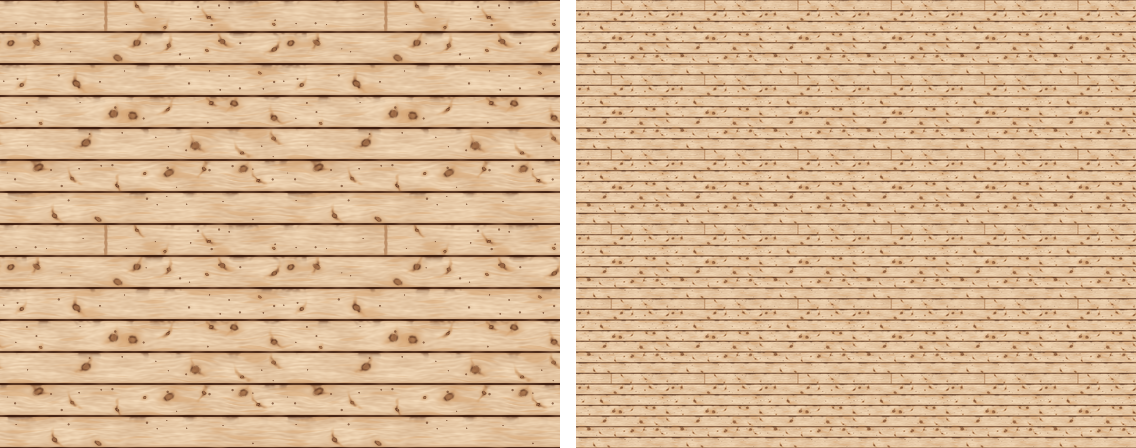
Left, the tile; right, the same tile 3 across and 3 down.
Reproduce this texture procedurally as a WebGL 1 fragment shader.

```glsl
precision highp float;
uniform vec2 u_resolution;

#define REPEATS 2.0
#define PLANKS 7.0
#define PLANK_LENGTH 8.75
#define KNOT_CELLS 9.0
#define SPECK_CELLS 26.0
#define SEAM_HALF 0.026
#define JOINT_X 0.378
#define PALE vec3(0.935, 0.83, 0.70)
#define TAN vec3(0.84, 0.70, 0.555)
#define AMBER vec3(0.83, 0.62, 0.41)
#define BROWN vec3(0.52, 0.32, 0.20)
#define UMBER vec3(0.27, 0.12, 0.06)

vec2 hash2(vec2 p) {
  vec3 q = fract(p.xyx * vec3(0.1031, 0.1030, 0.0973));
  q += dot(q, q.yzx + 33.33);
  return fract((q.xx + q.yz) * q.zy);
}

float corner(vec2 cell, vec2 offset, float period, float seed) {
  vec2 id = vec2(mod(cell.x, period), cell.y + 60.0 + 37.0 * seed);
  return dot(hash2(id) * 2.0 - 1.0, offset);
}

// Gradient noise, wrapping along x after a whole number of cells
float noise(vec2 p, float period, float seed) {
  vec2 c = floor(p), f = p - c;
  vec2 s = f * f * f * (f * (f * 6.0 - 15.0) + 10.0);
  vec2 e = vec2(1.0, 0.0);
  float low = mix(corner(c, f, period, seed), corner(c + e, f - e, period, seed), s.x);
  float high = mix(corner(c + e.yx, f - e.yx, period, seed),
                   corner(c + 1.0, f - 1.0, period, seed), s.x);
  return 1.5 * mix(low, high, s.y);
}

float grain(float x, float y, vec2 freq, float seed) {
  return noise(vec2(x, y) * freq, freq.x, seed);
}

// Knots of one plank: x = core, y = rim, z = feathered stain, w = grain bend
vec4 knots(float x, float v, float row, float busy, float rough) {
  vec4 sum = vec4(0.0);
  float k = x * KNOT_CELLS;
  for (int i = -1; i <= 1; i++) {
    float cell = floor(k) + float(i);
    vec2 id = vec2(mod(cell, KNOT_CELLS), row);
    vec2 place = hash2(id + 11.3), kind = hash2(id + 47.9), pose = hash2(id + 83.1);
    float present = step(kind.x, busy);
    float size = mix(0.045, 0.13, kind.y * kind.y);
    vec2 d = vec2((k - cell - 0.15 - 0.7 * place.x) * PLANK_LENGTH / KNOT_CELLS,
                  v - 0.14 - 0.72 * place.y);
    float r = length(vec2(d.x * 0.85 + d.y * (pose.x - 0.5), d.y)) + 0.025 * rough;
    float core = 1.0 - smoothstep(size * 0.65, size * 1.05, r);
    float rim = exp(-pow((r - size * 0.85) / (size * 0.3), 2.0));

    // A curved streak leans away from the knot
    float angle = mix(0.5, 1.3, pose.x) * (pose.y < 0.65 ? 1.0 : -1.0);
    vec2 a = vec2(cos(angle) * d.x + sin(angle) * d.y, cos(angle) * d.y - sin(angle) * d.x);
    float across = (a.y - 1.1 * a.x * a.x + 0.04 * rough) / (0.04 + 0.1 * abs(a.x));
    float feather = exp(-across * across - a.x * a.x * 11.0) * (0.6 + 0.5 * rough);
    float halo = 0.35 * exp(-r * r / (size * size * 5.0));
    feather *= smoothstep(0.2, 0.8, pose.y + 0.5 * busy - 0.2);
    float bend = -0.75 * d.y * exp(-dot(d, d * vec2(0.5, 1.0)) / (size * size * 9.0));
    sum += present * vec4(core, rim, feather + halo, bend);
  }
  return sum;
}

// Small dark pin knots
float specks(float x, float v, float row) {
  float k = x * SPECK_CELLS;
  vec2 id = vec2(floor(k), row);
  vec2 place = hash2(id + 131.7), kind = hash2(id + 171.3);
  vec2 d = vec2((fract(k) - 0.25 - 0.5 * place.x) * PLANK_LENGTH / SPECK_CELLS,
                v - 0.1 - 0.8 * place.y);
  float size = mix(0.02, 0.045, kind.y);
  return step(kind.x, 0.45) * (1.0 - smoothstep(size * 0.4, size * 1.3, length(d)));
}

void main() {
  vec2 tile = fract(gl_FragCoord.xy / u_resolution * REPEATS);
  float pixel = REPEATS * PLANKS / u_resolution.y;
  float x = tile.x, row = floor(tile.y * PLANKS), v = fract(tile.y * PLANKS);
  float busy = 0.35 + 0.4 * mod(row, 2.0) + 0.2 * hash2(vec2(row, 5.0)).x;

  // Grain flowing around the knots
  float rough = grain(x, v, vec2(60.0, 7.0), row + 20.0);
  vec4 knot = knots(x, v, row, busy, rough);
  float g = v + knot.w + 0.08 * grain(x, v, vec2(5.0, 1.0), row + 40.0);
  float patches = grain(x, v, vec2(7.0, 1.6), row + 60.0);
  float streaks = grain(x, g, vec2(8.0, 8.0), row + 80.0);
  float fibres = grain(x, g, vec2(34.0, 17.0), row + 100.0);
  float rings = sin(6.2832 * (g * 6.0 + 1.3 * grain(x, g, vec2(4.0, 1.5), row + 120.0)));
  float tone = 0.64 + 0.4 * patches + 0.4 * streaks + 0.35 * fibres + 0.12 * rings;
  tone += 0.15 * (hash2(vec2(row, 9.0)).y - 0.5);
  vec3 color = mix(TAN, PALE, clamp(tone, -0.2, 1.15));
  color = mix(color, AMBER, 0.45 * smoothstep(0.2, 0.7, streaks - patches));

  // Knots, feathered stains and specks
  float stain = clamp(knot.z, 0.0, 1.0);
  color = mix(color, AMBER, 0.6 * smoothstep(0.0, 0.4, stain));
  color = mix(color, BROWN, 0.75 * smoothstep(0.25, 0.95, stain));
  color = mix(color, mix(BROWN, AMBER, 0.35 + 0.3 * rough), 0.85 * min(knot.x, 1.0));
  color = mix(color, UMBER, 0.6 * min(knot.y, 1.0) * smoothstep(-0.4, 0.4, rough + 0.1));
  color = mix(color, BROWN * 0.85, 0.75 * specks(x, v, row));

  // Stained butt joint in the top plank
  float joint = abs((x - JOINT_X) * PLANK_LENGTH + 0.03 * rough);
  float jointMask = (1.0 - smoothstep(0.02, 0.075, joint)) * step(PLANKS - 1.5, row);
  color = mix(color, mix(AMBER, BROWN, 0.5), 0.7 * jointMask);

  // Weathered edges and the dark seams between planks
  float edge = min(v, 1.0 - v);
  float seam = mod(floor(tile.y * PLANKS + 0.5), PLANKS);
  float wear = grain(x, 0.5, vec2(18.0, 1.0), seam + 140.0);
  color = mix(color, AMBER, 0.6 * exp(-edge / 0.06));
  color = mix(color, BROWN, 0.6 * exp(-edge / 0.03));
  float grime = smoothstep(0.1, 0.55, wear + 0.3 * rough) * exp((v - 1.0) / 0.07);
  color = mix(color, UMBER, 0.75 * grime);
  float halfWidth = SEAM_HALF + 0.012 * wear;
  float gap = 1.0 - smoothstep(halfWidth - 0.6 * pixel, halfWidth + 0.6 * pixel, edge);
  color = mix(color, UMBER * 0.85, 0.95 * gap);

  gl_FragColor = vec4(clamp(color, 0.0, 1.0), 1.0);
}
```
